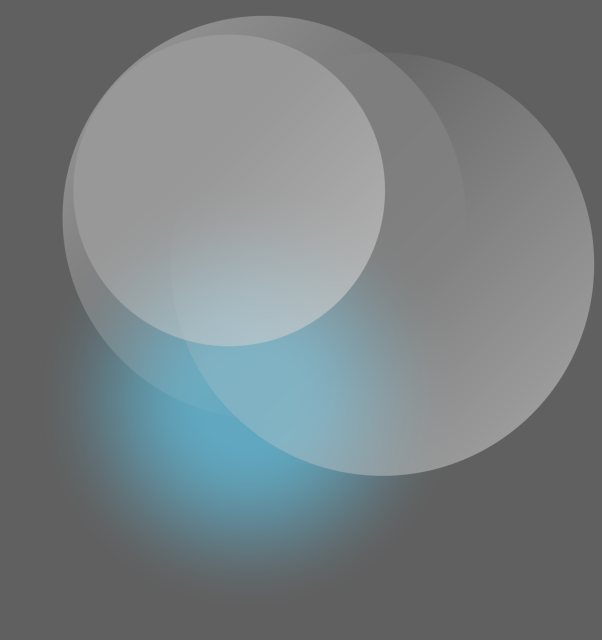
Write a WebGL 1 fragment shader that draws this background.

```glsl
precision highp float;

uniform vec2 u_resolution;

// Lengths are fractions of the canvas height
const vec3 BACKDROP = vec3(0.376);
const vec3 GLOW_COLOR = vec3(0.375, 0.655, 0.750);
const vec3 GLASS_COLOR = vec3(0.80);

const vec2 GLOW_CENTER = vec2(0.388, 0.375);
const float GLOW_INNER = 0.065;
const float GLOW_OUTER = 0.335;

// Discs: center x, center y, radius
const vec3 RIGHT_DISC = vec3(0.5977, 0.5872, 0.3307);
const vec3 LEFT_DISC = vec3(0.4128, 0.6602, 0.3151);
const vec3 SMALL_DISC = vec3(0.3581, 0.7025, 0.2435);

// Opacity at the disc center, and its change over one radius
const vec2 RIGHT_FADE = vec2(0.26, 0.29);
const vec2 LEFT_FADE = vec2(0.20, -0.25);
const vec2 SMALL_FADE = vec2(0.38, 0.25);

// Opacity changes from the upper left to the lower right
const vec2 FADE_DIRECTION = vec2(0.7071, -0.7071);

vec3 addGlass(vec3 color, vec2 p, vec3 disc, vec2 fade) {
  vec2 offset = p - disc.xy;
  float pixel = 1.0 / u_resolution.y;
  float edge = length(offset) - disc.z;
  float coverage = 1.0 - smoothstep(-0.75 * pixel, 0.75 * pixel, edge);
  float along = dot(offset, FADE_DIRECTION) / disc.z;
  float opacity = clamp(fade.x + fade.y * along, 0.0, 1.0);
  return mix(color, GLASS_COLOR, coverage * opacity);
}

void main() {
  vec2 p = gl_FragCoord.xy / u_resolution.y;

  // Soft glow behind the glass
  float glow = 1.0 - smoothstep(GLOW_INNER, GLOW_OUTER, distance(p, GLOW_CENTER));
  vec3 color = mix(BACKDROP, GLOW_COLOR, glow);

  // Translucent discs, back to front
  color = addGlass(color, p, RIGHT_DISC, RIGHT_FADE);
  color = addGlass(color, p, LEFT_DISC, LEFT_FADE);
  color = addGlass(color, p, SMALL_DISC, SMALL_FADE);

  gl_FragColor = vec4(color, 1.0);
}
```
